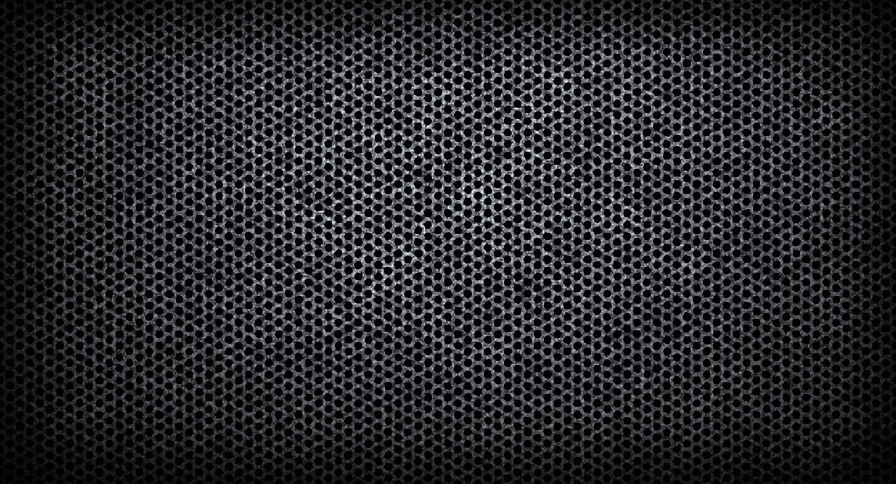
Give the GLSL for this texture, as a Shadertoy shader.

```glsl
const float COLUMNS = 90.0;
const float ROWS = 42.0;
const float HOLE_RADIUS = 0.34;       // in units of the row pitch
const float RADIUS_JITTER = 0.02;
const float EDGE_WOBBLE = 0.08;
const float HEX_BLEND = 0.4;          // 0 = round holes, 1 = hexagonal holes
const float GRAIN_SCALE = 5.5;        // grains per row pitch
const float FINE_RATIO = 1.3;
const float GRAIN_CONTRAST = 0.85;
const float SPARKLE = 0.38;
const float AMBIENT = 0.03;
const vec2 LIGHT_CENTER = vec2(0.52, 0.64);
const vec2 LIGHT_SIZE = vec2(0.53, 0.67);
const vec3 HOLE_COLOR = vec3(0.012, 0.012, 0.018);
const vec3 METAL_COLOR = vec3(0.44, 0.45, 0.475);
const vec2 LATTICE = vec2(1.7320508, 1.0);

// Integer hash to a value from 0 to 1
float hash(vec2 cell) {
    uvec2 k = uvec2(ivec2(cell)) * uvec2(1597u, 3571u);
    uint n = (k.x ^ (k.y << 11)) * 747796u + 28913u;
    n = (n ^ (n >> 15)) * 277803u;
    n = (n ^ (n >> 13)) * 668265u;
    n ^= n >> 16;
    return float(n & 65535u) / 65535.0;
}

float valueNoise(vec2 p) {
    vec2 cell = floor(p);
    vec2 f = fract(p);
    f = f * f * (3.0 - 2.0 * f);
    float low = mix(hash(cell), hash(cell + vec2(1.0, 0.0)), f.x);
    float high = mix(hash(cell + vec2(0.0, 1.0)), hash(cell + 1.0), f.x);
    return mix(low, high, f.y);
}

// Offset from the nearest hole centre in a staggered lattice
vec2 nearestHole(vec2 p) {
    vec2 a = mod(p, LATTICE) - 0.5 * LATTICE;
    vec2 b = mod(p + 0.5 * LATTICE, LATTICE) - 0.5 * LATTICE;
    return dot(a, a) < dot(b, b) ? a : b;
}

float holeDistance(vec2 q, float radius) {
    vec2 a = abs(q);
    float hexagon = max(a.y, dot(a, vec2(0.8660254, 0.5)));
    return mix(length(q), hexagon, HEX_BLEND) - radius;
}

// Soft lamp above the middle, fading towards the borders
float lighting(vec2 uv) {
    vec2 q = (uv - LIGHT_CENTER) / LIGHT_SIZE;
    vec2 border = smoothstep(vec2(-0.08, -0.12), vec2(0.1, 0.16), min(uv, 1.0 - uv));
    return exp(-dot(q, q)) * border.x * border.y;
}

void mainImage(out vec4 fragColor, in vec2 fragCoord) {
    vec2 uv = fragCoord / iResolution.xy;
    vec2 p = uv * vec2(COLUMNS * 0.5 * LATTICE.x, ROWS);
    float pixel = ROWS / iResolution.y;

    // Perforation with slightly uneven holes
    vec2 q = nearestHole(p);
    vec2 holeId = floor((p - q) / (0.5 * LATTICE) + 0.5);
    float grain = valueNoise(p * GRAIN_SCALE);
    float radius = HOLE_RADIUS + RADIUS_JITTER * (hash(holeId) - 0.5);
    float d = holeDistance(q, radius) + EDGE_WOBBLE * (grain - 0.5);
    float metalMask = smoothstep(-0.6 * pixel, 0.6 * pixel, d);

    // Rough metal with glints and broad patches of wear
    float fine = valueNoise(p * GRAIN_SCALE * FINE_RATIO + 91.0);
    float rough = 1.0 + GRAIN_CONTRAST * (grain + fine - 1.0);
    float glint = SPARKLE * smoothstep(0.65, 1.0, fine);
    float wear = 0.9 + 0.2 * valueNoise(p * 0.35 + 37.0);
    float rim = mix(0.85, 1.05, smoothstep(0.0, 0.12, d));
    float light = lighting(uv);
    vec3 metal = METAL_COLOR * (rough * wear * rim + glint) * (light + AMBIENT);

    fragColor = vec4(mix(HOLE_COLOR * (0.4 + light), metal, metalMask), 1.0);
}
```
